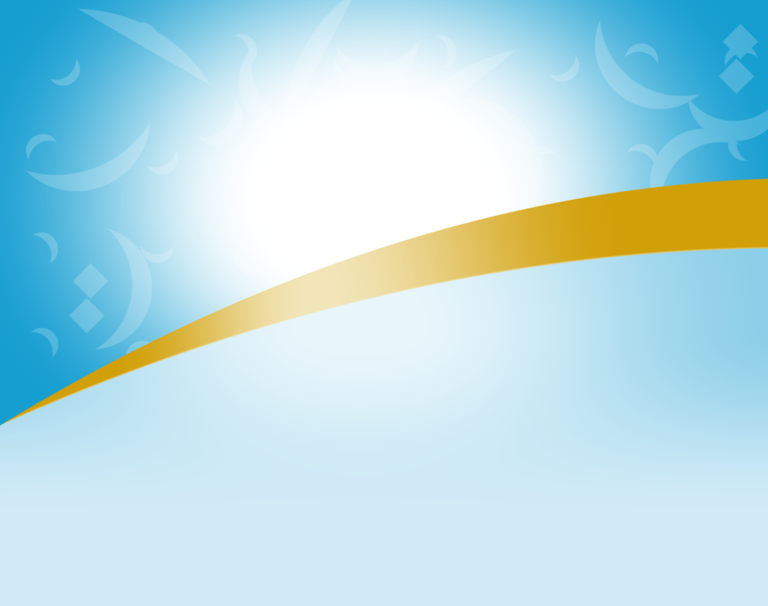
Write a WebGL 2 fragment shader that draws this background.

```glsl
#version 300 es
precision highp float;
// A gold ribbon sweeping between a glowing blue sky with faint flourishes and a pale lower field.
uniform vec2 u_resolution;
out vec4 outColor;

// Lengths are in canvas widths, y pointing up.
const float HEIGHT = 0.787;
const vec3 SKY_BLUE = vec3(0.09, 0.62, 0.82);
const vec3 FIELD_BLUE = vec3(0.55, 0.81, 0.91);
const vec3 FIELD_GLOW = vec3(0.91, 0.965, 0.985);
const vec3 FIELD_PALE = vec3(0.815, 0.92, 0.965);
const vec3 GOLD = vec3(0.82, 0.625, 0.03);
const vec3 CREAM = vec3(0.95, 0.90, 0.73);
const vec2 SKY_CENTER = vec2(0.49, 0.53);
const vec2 FIELD_CENTER = vec2(0.47, 0.36);
const vec2 GLOW_RADII = vec2(0.53, 0.42);
const vec2 SHEEN_CENTER = vec2(0.41, 0.40);
// Ribbon edges as start height, slope and curvature.
const vec3 UPPER_EDGE = vec3(0.2344, 0.607, -0.2865);
const vec3 LOWER_EDGE = vec3(0.2344, 0.447, -0.2168);
const float FLOURISH_OPACITY = 0.20;
const float STROKE_WIDTH = 0.013;
const float DIAMOND_SIZE = 0.023;
const float CELL = 0.13;

// Large flourishes: arc center, radius, direction of the thickest point.
const int ARC_COUNT = 12;
const vec4 ARCS[ARC_COUNT] = vec4[](
  vec4(0.39, 0.69, 0.07, 3.9), vec4(0.09, 0.66, 0.11, -1.2),
  vec4(0.275, 0.64, 0.035, -0.8), vec4(0.88, 0.267, 0.5, 2.2),
  vec4(0.76, 0.53, 0.4, 2.65), vec4(-0.005, 0.39, 0.4, 1.05),
  vec4(0.10, 0.415, 0.085, -0.1), vec4(0.957, 0.682, 0.065, -1.5),
  vec4(0.87, 0.745, 0.09, -2.2), vec4(0.49, 0.745, 0.055, -1.5),
  vec4(0.585, 0.55, 0.11, 0.5), vec4(0.925, 0.54, 0.07, 2.3));
const vec2 DIAMOND_PAIRS[2] = vec2[](vec2(0.964, 0.733), vec2(0.118, 0.422));
const vec2 DIAMOND_STEP = vec2(-0.005, -0.045);

float curveHeight(vec3 edge, float x) {
  return edge.x + x * (edge.y + x * edge.z);
}

vec2 hash2(vec2 cell) {
  vec2 k = vec2(dot(cell, vec2(127.1, 311.7)), dot(cell, vec2(269.5, 183.3)));
  return fract(sin(k) * 43758.5);
}

// Distance to an arc whose stroke tapers toward both ends.
float taperedArc(vec2 p, vec2 center, float radius, float direction) {
  vec2 q = p - center;
  vec2 axis = vec2(cos(direction), sin(direction));
  float angle = atan(axis.x * q.y - axis.y * q.x, dot(axis, q));
  float t = angle / min(1.3, 0.1 / radius);
  float halfWidth = min(STROKE_WIDTH, 0.25 * radius) * (1.0 - t * t);
  return abs(length(q) - radius) - halfWidth;
}

float flourishDistance(vec2 p) {
  float d = 1.0;
  for (int i = 0; i < ARC_COUNT; i++) {
    d = min(d, taperedArc(p, ARCS[i].xy, ARCS[i].z, ARCS[i].w));
  }
  // Two stacked diamonds at each anchor.
  for (int i = 0; i < 4; i++) {
    vec2 q = abs(p - DIAMOND_PAIRS[i / 2] - DIAMOND_STEP * float(i % 2));
    d = min(d, (q.x + q.y - DIAMOND_SIZE) * 0.707);
  }
  // Small hooks scattered one per cell.
  vec2 cell = floor(p / CELL);
  vec2 jitter = hash2(cell);
  vec2 center = (cell + 0.35 + 0.3 * jitter) * CELL;
  return min(d, taperedArc(p, center, 0.022, 6.283 * jitter.x));
}

vec3 skyColor(vec2 p, float px) {
  float reach = length((p - SKY_CENTER) / GLOW_RADII);
  vec3 color = mix(vec3(1.0), SKY_BLUE, smoothstep(0.28, 1.03, reach));
  float ink = 1.0 - smoothstep(-px, px, flourishDistance(p));
  return mix(color, vec3(1.0), FLOURISH_OPACITY * ink);
}

vec3 fieldColor(vec2 p) {
  float reach = length((p - FIELD_CENTER) / GLOW_RADII);
  vec3 color = mix(FIELD_GLOW, FIELD_BLUE, smoothstep(0.1, 1.05, reach));
  return mix(FIELD_PALE, color, smoothstep(0.12, 0.36, p.y));
}

vec3 ribbonColor(vec2 p) {
  float dx = p.x - SHEEN_CENTER.x;
  float reach = length(vec2(dx / (dx < 0.0 ? 0.27 : 0.42), (p.y - SHEEN_CENTER.y) / 0.5));
  return mix(CREAM, GOLD, smoothstep(0.0, 1.0, reach));
}

void main() {
  vec2 p = gl_FragCoord.xy / u_resolution * vec2(1.0, HEIGHT);
  float px = 1.0 / u_resolution.x;
  float aboveLower = p.y - curveHeight(LOWER_EDGE, p.x);
  float aboveUpper = p.y - curveHeight(UPPER_EDGE, p.x);

  // Field, then ribbon with a light lower rim, then sky.
  vec3 ribbon = ribbonColor(p);
  ribbon = mix(ribbon, CREAM, 0.5 * (1.0 - smoothstep(0.0, 0.003, aboveLower)));
  vec3 color = mix(fieldColor(p), ribbon, smoothstep(-px, px, aboveLower));
  color = mix(color, skyColor(p, px), smoothstep(-px, px, aboveUpper));
  outColor = vec4(color, 1.0);
}
```
